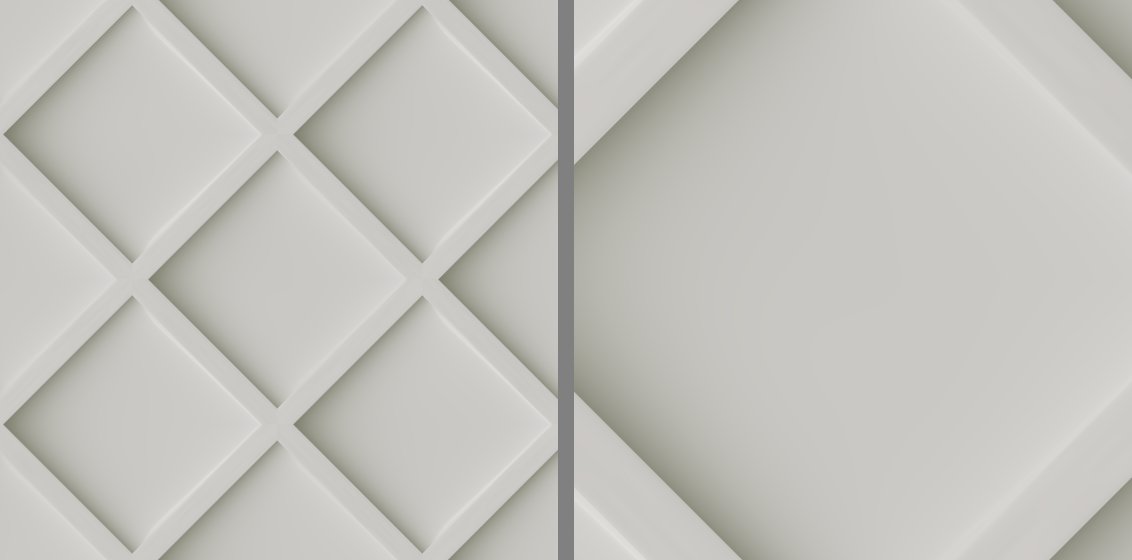
Left, the full canvas; right, a detail of the centre.
Reproduce this pattern procedurally as a WebGL 1 fragment shader.

```glsl
precision highp float;
// Diagonal lattice of pale painted rails around recessed square panels.
// The plane is turned 45 degrees and split into unit cells; each panel gets
// soft olive shade on its two left edges and a lit bevel on its two right ones.

uniform vec2 u_resolution;

float hash(vec2 p) {
  vec3 v = fract(vec3(p.xyx) * 0.1031);
  v += dot(v, v.yzx + 33.33);
  return fract((v.x + v.y) * v.z);
}

float noise(vec2 p) {
  vec2 i = floor(p);
  vec2 f = fract(p);
  f = f * f * (3.0 - 2.0 * f);
  return mix(mix(hash(i), hash(i + vec2(1.0, 0.0)), f.x),
             mix(hash(i + vec2(0.0, 1.0)), hash(i + vec2(1.0, 1.0)), f.x), f.y);
}

// Recessed panel; near and far are distances from its left and right edges.
vec3 panelColor(vec2 near, vec2 far, float side, float bevelAmount, float feather) {
  vec2 along = clamp(near.yx / side, 0.0, 1.0);

  // Shade narrows away from the left corner
  vec2 spread = mix(vec2(0.088), vec2(0.045), along);
  vec2 shade = 0.74 * exp(-near / spread);
  float shadow = 1.0 - (1.0 - shade.x) * (1.0 - shade.y);

  // Diffuse light bouncing off the right edges
  vec2 bounce = exp(-far / 0.085);
  float light = 0.045 * max(bounce.x, bounce.y);

  // Thin bevel faces, tapering toward both ends
  vec2 width = 0.024 * smoothstep(0.0, 0.25, along) * (1.0 - along);
  vec2 face = smoothstep(-feather, feather, width - far) * smoothstep(0.0, 0.01, width);
  vec2 ridge = exp(-abs(far - width) / 0.006) * smoothstep(0.0, 0.2, along);
  light += bevelAmount * (0.02 * max(face.x, face.y) + 0.035 * max(ridge.x, ridge.y));

  vec3 base = mix(vec3(0.775, 0.772, 0.752), vec3(0.798, 0.793, 0.783),
                  0.5 * (along.x + along.y));
  return mix(base, vec3(0.475, 0.475, 0.405), shadow)
       + light * (1.0 - shadow) * vec3(0.95, 0.97, 1.0);
}

void main() {
  vec2 p = gl_FragCoord.xy / u_resolution.y;
  vec2 c = p - vec2(0.497 * u_resolution.x / u_resolution.y, 0.501);

  // Diagonal cell coordinates: x toward upper right, y toward lower right
  vec2 d = vec2(c.x + c.y, c.x - c.y) / 0.518;
  vec2 cell = floor(d + 0.5);
  vec2 q = d - cell;
  float feather = 1.9 / u_resolution.y;
  float halfSide = 0.445;

  vec2 near = max(q + halfSide, 0.0);
  vec2 far = max(halfSide - q, 0.0);
  vec2 inside = smoothstep(-feather, feather, halfSide - abs(q));

  // Alternate rows have crisper bevels
  float bevelAmount = mix(0.3, 1.0, mod(cell.x + cell.y, 2.0));
  vec3 panel = panelColor(near, far, 2.0 * halfSide, bevelAmount, feather);

  // Rails with faint brush grain along their length
  vec2 grainAt = abs(q.x) > abs(q.y) ? d * vec2(65.0, 9.0) : d * vec2(9.0, 65.0);
  vec3 rail = vec3(0.799, 0.790, 0.778) + 0.012 * (noise(grainAt + 40.0) - 0.5);
  rail += abs(q.x) > abs(q.y) ? -0.004 : 0.004;

  // Worn bright lip beside lit edges, slight darkening beside shaded ones
  vec2 litLip = exp(-abs(q - halfSide) / 0.007) * inside.yx;
  vec2 darkLip = exp(-abs(q + halfSide) / 0.007) * inside.yx;
  float wear = 0.6 + 0.4 * noise(d * 14.0 + 70.0);
  rail += 0.04 * wear * max(litLip.x, litLip.y) - 0.035 * max(darkLip.x, darkLip.y);

  vec3 color = mix(rail, panel, inside.x * inside.y);
  color += 0.008 * (noise(p * 9.0 + 20.0) - 0.5);
  gl_FragColor = vec4(color, 1.0);
}
```
